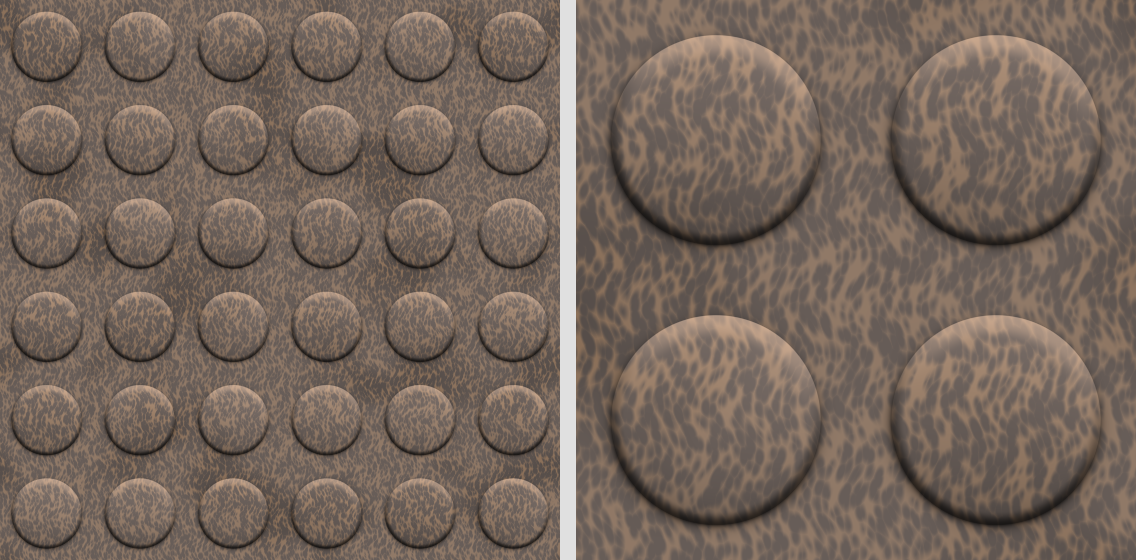
Left, the full canvas; right, a detail of the centre.
Reproduce this pattern procedurally as a Shadertoy shader.

```glsl
// Six by six grid of raised round studs on a worn, brushed bronze plate.

const float TAU = 6.2831853;
const float STUDS = 6.0;         // repeats across and down
const float STUD_RADIUS = 0.374; // in units of one grid cell
const vec2 LIGHT_DIR = vec2(0.17, 0.985);

const vec3 BRONZE = vec3(0.565, 0.475, 0.405);
const vec3 SLATE = vec3(0.405, 0.365, 0.345);
const vec3 RUST = vec3(0.53, 0.415, 0.315);
const vec3 SHEEN = vec3(0.80, 0.67, 0.57);

float hash(vec2 p) {
    vec3 q = fract(p.xyx * 0.1031);
    q += dot(q, q.yzx + 33.33);
    return fract((q.x + q.y) * q.z);
}

// Distance to the nearest scattered point; wraps after count cells.
float cellular(vec2 uv, vec2 count) {
    vec2 p = uv * count;
    vec2 base = floor(p);
    float nearest = 2.0;
    for (int y = -1; y <= 1; y++) {
        for (int x = -1; x <= 1; x++) {
            vec2 cell = base + vec2(x, y);
            vec2 seed = mod(cell, count);
            vec2 point = cell + vec2(hash(seed + 3.7), hash(seed + 91.3));
            nearest = min(nearest, length(point - p));
        }
    }
    return nearest;
}

// Layered sines with whole frequencies, roughly -1 to 1.
float mottle(vec2 uv, float seed) {
    float sum = 0.0;
    float weight = 0.5;
    vec2 freq = vec2(2.0, 1.0);
    for (int i = 0; i < 5; i++) {
        float bend = 1.3 * sin(TAU * dot(uv, vec2(-freq.y, freq.x)) + seed);
        sum += weight * sin(TAU * dot(uv, freq) + bend + seed * 2.3);
        freq = vec2(freq.x - freq.y, freq.x + freq.y) + vec2(1.0, 0.0);
        weight *= 0.72;
        seed += 1.9;
    }
    return sum;
}

// Upright flecks, 0 on bare metal and 1 on tarnish.
float flecks(vec2 uv, float wear) {
    vec2 bent = uv + 0.003 * vec2(sin(TAU * 17.0 * uv.y), sin(TAU * 23.0 * uv.x));
    float fine = cellular(bent, vec2(210.0, 105.0));
    float medium = cellular(bent + 0.37, vec2(118.0, 47.0));
    float broad = cellular(bent + 0.71, vec2(61.0, 27.0));
    float grain = 0.46 * fine + 0.34 * medium + 0.20 * broad;
    return smoothstep(0.63, 0.29, grain - 0.05 * wear);
}

vec3 metal(vec2 uv, float wear) {
    vec3 bare = mix(BRONZE, RUST, 0.65 * wear);
    vec3 tarnish = SLATE * (1.0 - 0.17 * wear);
    return mix(bare, tarnish, flecks(uv, wear));
}

// Light on the domed top; r is 0 at the centre and 1 at the rim.
float domeLight(vec2 dir, float r) {
    float facing = dot(dir, LIGHT_DIR);
    float slope = 0.17 * r + 0.20 * pow(r, 9.0);
    float rim = smoothstep(0.87, 1.0, r) * smoothstep(0.75, -0.75, facing);
    return (1.06 + facing * slope) * (1.0 - 0.62 * rim);
}

// Narrow contact shadow on the plate, deepest below the stud.
float plateLight(vec2 dir, float r) {
    float facing = dot(dir, LIGHT_DIR);
    float gap = max(r - 1.0, 0.0);
    float depth = mix(0.70, 0.14, smoothstep(-0.8, 0.9, facing));
    return 1.0 - depth * exp(-gap * 26.0);
}

void mainImage(out vec4 fragColor, in vec2 fragCoord) {
    vec2 uv = fragCoord / iResolution.xy;
    vec2 grid = uv * STUDS;
    vec2 id = mod(floor(grid), STUDS);
    vec2 local = fract(grid) - 0.5;

    // Stud shape with an edge about one and a half pixels wide
    float dist = length(local);
    float r = dist / STUD_RADIUS;
    vec2 dir = local / max(dist, 0.0001);
    float soft = 0.75 * STUDS / min(iResolution.x, iResolution.y);
    float stud = smoothstep(soft, -soft, dist - STUD_RADIUS);

    // Wear drifts over the plate and differs from stud to stud
    float plateWear = smoothstep(-0.2, 1.1, mottle(uv, 0.8));
    float studWear = 0.45 * plateWear + 0.65 * pow(hash(id + 17.0), 2.0);
    float wear = mix(plateWear, studWear, stud);
    vec3 color = metal(uv, wear);

    // Relief
    color *= mix(plateLight(dir, r), domeLight(dir, min(r, 1.0)), stud);

    // Bright crescent just inside the lit rim
    float crescent = smoothstep(0.76, 0.94, r) * smoothstep(0.25, 1.0, dot(dir, LIGHT_DIR));
    color = mix(color, SHEEN, 0.55 * crescent * stud);

    fragColor = vec4(clamp(color, 0.0, 1.0), 1.0);
}
```
